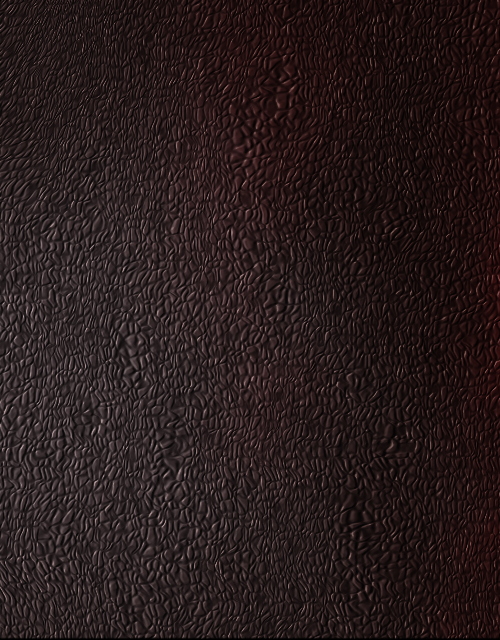
Write a WebGL 1 fragment shader that draws this texture.

```glsl
precision highp float;
// Dark oxblood leather with a fine vertical grain, lit from the left.

uniform vec2 u_resolution;

vec2 hash2(vec2 p) {
  vec3 q = fract(vec3(p.xyx) * vec3(0.1031, 0.1030, 0.0973));
  q += dot(q, q.yzx + 33.33);
  return fract((q.xx + q.yz) * q.zy);
}

float noise(vec2 p) {
  vec2 i = floor(p);
  vec2 f = fract(p);
  f = f * f * (3.0 - 2.0 * f);
  float low = mix(hash2(i).x, hash2(i + vec2(1.0, 0.0)).x, f.x);
  float high = mix(hash2(i + vec2(0.0, 1.0)).x, hash2(i + vec2(1.0, 1.0)).x, f.x);
  return mix(low, high, f.y);
}

float fbm(vec2 p) {
  float sum = 0.0;
  float weight = 0.5;
  for (int i = 0; i < 4; i++) {
    sum += weight * noise(p);
    p = p * 2.03 + 17.1;
    weight *= 0.5;
  }
  return sum / 0.9375;
}

// Distance between the two nearest cell centres: zero along a crease.
float creaseDistance(vec2 p) {
  vec2 cell = floor(p);
  float nearest = 8.0;
  float second = 8.0;
  for (int y = -1; y <= 1; y++) {
    for (int x = -1; x <= 1; x++) {
      vec2 id = cell + vec2(float(x), float(y));
      float d = length(id + 0.1 + 0.8 * hash2(id + 50.0) - p);
      second = min(second, max(nearest, d));
      nearest = min(nearest, d);
    }
  }
  return second - nearest;
}

// Relief of the hide: stretched pebbles, longer folds and fine pores.
float relief(vec2 p) {
  vec2 grain = p * vec2(118.0, 62.0);
  grain += 0.9 * vec2(noise(p * 75.0), noise(p * 75.0 + 40.0));
  float pebbles = smoothstep(0.0, 0.6, creaseDistance(grain));
  float folds = noise(p * vec2(105.0, 34.0) + 9.0);
  float pores = noise(p * vec2(260.0, 190.0));
  return 0.62 * pebbles + 0.45 * folds + 0.22 * pores;
}

void main() {
  vec2 uv = gl_FragCoord.xy / u_resolution;
  vec2 p = gl_FragCoord.xy / u_resolution.y;

  // The grain wanders, and leans towards the upper left corner.
  vec2 q = p + 3.0;
  q.x += 0.05 * noise(p * 6.0) + 0.018 * noise(p * 17.0 + 5.0);
  float corner = max(0.0, uv.y - 0.55) * (1.0 - smoothstep(0.0, 0.6, uv.x));
  q.x -= 0.9 * corner * corner;

  // Slopes facing the light.
  float e = 0.0012;
  float height = relief(q);
  float slopeX = relief(q + vec2(e, 0.0)) - relief(q - vec2(e, 0.0));
  float slopeY = relief(q + vec2(0.0, e)) - relief(q - vec2(0.0, e));
  float lit = slopeX - 0.45 * slopeY;

  // Broad sheen, strongest at the middle left.
  float cloud = fbm(p * 4.0 + 2.0) - 0.5;
  float sheen = 1.0 - smoothstep(0.15, 1.12, uv.x + 0.22 * uv.y + 0.3 * cloud);
  sheen *= mix(0.3, 1.0, 1.0 - smoothstep(0.5, 1.05, uv.y + 0.2 * cloud));
  sheen *= mix(0.6, 1.0, smoothstep(-0.1, 0.35, uv.y));

  // Red dye shows at the right edge and in a few faint patches.
  float patches = smoothstep(0.45, 0.72, fbm(p * 3.2 + 8.0));
  float red = smoothstep(0.8, 1.02, uv.x) * (0.35 + 0.65 * patches);
  red += 0.3 * patches * smoothstep(0.2, 0.55, uv.x);
  red += 0.25 * exp(-22.0 * dot(uv - vec2(0.46, 0.78), uv - vec2(0.46, 0.78)));

  vec3 body = mix(vec3(0.092, 0.043, 0.041), vec3(0.225, 0.18, 0.187), sheen);
  body += red * vec3(0.1, 0.008, 0.01);
  vec3 gloss = mix(vec3(0.24, 0.16, 0.145), vec3(0.46, 0.43, 0.44), sheen);

  vec3 color = body * (0.55 + 0.55 * height);
  color *= 1.0 + 1.3 * max(min(lit, 0.0), -0.6);
  color += gloss * max(lit, 0.0) * 0.85;

  // Small glints on the steepest ridges.
  float glint = smoothstep(0.3, 0.65, lit) * smoothstep(0.5, 0.85, noise(p * 140.0));
  color += glint * vec3(0.2, 0.17, 0.16);

  // Dark lower rim.
  color *= smoothstep(0.001, 0.005, uv.y);
  gl_FragColor = vec4(color, 1.0);
}
```
